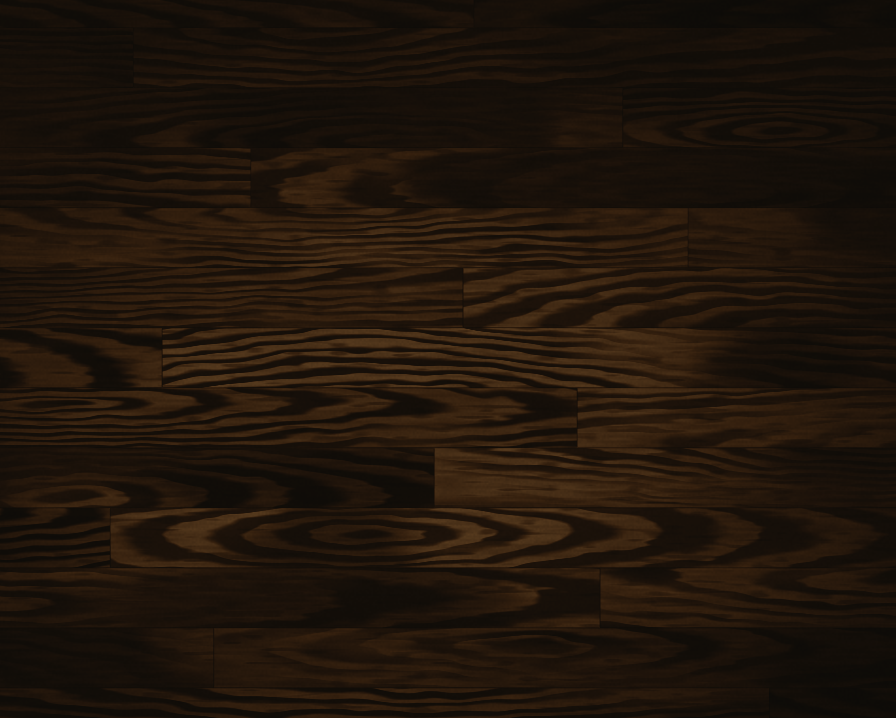
A Shadertoy shader for this texture:

```glsl
const float BOARD_HEIGHT = 0.0836;
const float BOARD_LENGTH = 1.15;
const float ROW_OFFSET = 0.0416;
const float SEAM_WIDTH = 0.0016;
const float RING_DARKNESS = 0.88;
const float PORE_DARKNESS = 0.34;
const vec2 LIGHT_CENTER = vec2(0.43, 0.42);
const vec3 CHAR_BROWN = vec3(0.050, 0.043, 0.030);
const vec3 DEEP_BROWN = vec3(0.110, 0.070, 0.038);
const vec3 WARM_BROWN = vec3(0.205, 0.124, 0.055);
const vec3 PALE_BROWN = vec3(0.320, 0.215, 0.110);

float hash(vec2 p) {
    vec3 q = fract(p.xyx * 0.1031);
    q += dot(q, q.yzx + 33.33);
    return fract((q.x + q.y) * q.z);
}

float noise(vec2 p) {
    vec2 i = floor(p), f = fract(p);
    f = f * f * (3.0 - 2.0 * f);
    return mix(mix(hash(i), hash(i + vec2(1, 0)), f.x),
               mix(hash(i + vec2(0, 1)), hash(i + vec2(1, 1)), f.x), f.y);
}

float fbm(vec2 p) {
    float sum = 0.0, amp = 0.5;
    for (int i = 0; i < 4; i++) {
        sum += amp * noise(p);
        p = p * 2.03 + 17.7;
        amp *= 0.5;
    }
    return sum / 0.9375;
}

// Dark growth rings: flattened arches that straighten away from their heart
float growthRings(vec2 p, vec2 id, float pixel) {
    float heartX = (0.15 + 0.7 * hash(id + 3.1)) * BOARD_LENGTH / BOARD_HEIGHT;
    float heartY = mix(-0.7, 1.7, hash(id + 7.3));
    float squash = mix(0.11, 0.21, hash(id + 11.9));
    float count = mix(5.0, 8.5, hash(id + 19.4));
    vec2 seed = id * 23.7;

    vec2 d = p - vec2(heartX, heartY);
    d.y += 0.42 * (fbm(p * vec2(0.28, 0.8) + seed) - 0.5);
    d.y += 0.07 * (noise(p * vec2(1.8, 5.0) + seed) - 0.5);
    d.x *= squash / (1.0 + 0.06 * abs(d.x));
    float phase = length(d) * count + 0.16 * noise(p * vec2(3.0, 16.0) + seed);

    // Each ring has one crisp edge and one that fades into the wood
    float s = fract(phase);
    float width = mix(0.18, 0.62, noise(vec2(floor(phase) * 5.3, p.x * 0.22) + seed));
    float soft = max(0.07, count * pixel);
    float line = smoothstep(0.0, soft, s) * (1.0 - smoothstep(width, width + 0.28, s));
    float fade = smoothstep(0.18, 0.55, fbm(p * vec2(0.22, 1.1) + seed + 41.0));
    return line * fade * mix(0.65, 1.0, hash(id + 29.2));
}

// Short fine streaks along the board
float pores(vec2 p) {
    float fine = noise(p * vec2(24.0, 270.0));
    float broad = noise(p * vec2(9.0, 135.0) + 61.0);
    return 0.6 * fine + 0.4 * broad;
}

vec3 woodColor(float t) {
    t = clamp(t, 0.0, 1.0) * 3.0;
    vec3 c = mix(CHAR_BROWN, DEEP_BROWN, min(t, 1.0));
    c = mix(c, WARM_BROWN, clamp(t - 1.0, 0.0, 1.0));
    return mix(c, PALE_BROWN, clamp(t - 2.0, 0.0, 1.0));
}

void mainImage(out vec4 fragColor, in vec2 fragCoord) {
    vec2 canvas = fragCoord / iResolution.xy;
    vec2 uv = fragCoord / iResolution.y;
    float pixel = 1.0 / iResolution.y;

    // Staggered boards
    float y = (uv.y + ROW_OFFSET) / BOARD_HEIGHT;
    float row = floor(y);
    float x = uv.x + BOARD_LENGTH * (2.0 + fract(row * 0.618 + 0.25 * hash(vec2(row, 5.0))));
    float column = floor(x / BOARD_LENGTH);
    vec2 id = vec2(column, row);
    vec2 cell = vec2(x - column * BOARD_LENGTH, (y - row) * BOARD_HEIGHT);
    vec2 p = cell / BOARD_HEIGHT;

    // Uneven light and stain
    float reach = length((canvas - LIGHT_CENTER) * vec2(0.95, 1.12));
    float light = 1.0 - smoothstep(0.12, 0.74, reach);
    float tone = mix(0.24, 0.86, light);
    tone += 0.16 * (hash(id + 37.0) - 0.5);
    tone += 0.30 * (fbm(p * vec2(0.35, 0.9) + id * 13.1) - 0.5);
    float stain = smoothstep(0.62, 0.82, noise(p * vec2(0.3, 0.7) + id * 31.3));
    tone *= 1.0 - 0.5 * stain;

    // Grain
    float streak = pores(uv + hash(id) * 7.0);
    tone += 0.30 * (streak - 0.5) * mix(0.6, 1.0, light);
    tone -= PORE_DARKNESS * smoothstep(0.56, 0.78, streak * 0.5 + 0.5 * noise(uv * vec2(34.0, 210.0) + 9.0)) * tone;
    float rings = growthRings(p, id, pixel / BOARD_HEIGHT);
    tone *= 1.0 - RING_DARKNESS * rings * mix(0.9, 1.1, streak);

    // Seams and end joints
    vec2 gap = min(cell, vec2(BOARD_LENGTH, BOARD_HEIGHT) - cell);
    float edge = max(SEAM_WIDTH, pixel);
    float seam = 1.0 - smoothstep(0.0, edge, min(gap.x, gap.y));
    tone *= 1.0 - 0.6 * seam * mix(0.5, 1.0, noise(uv * 18.0));

    vec3 color = woodColor(tone);
    color *= 1.0 + 0.10 * (noise(uv * 380.0) - 0.5);
    fragColor = vec4(color, 1.0);
}
```
